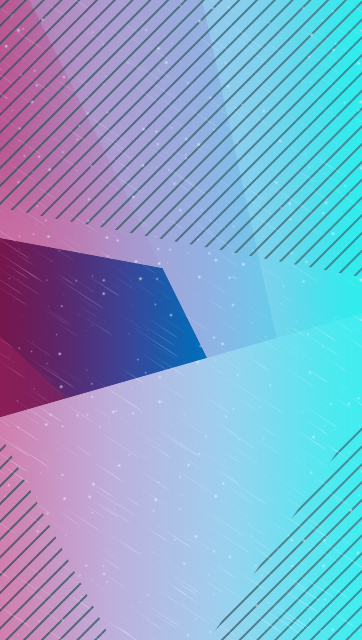
Write a WebGL 2 fragment shader that draws this background.

```glsl
#version 300 es
precision highp float;
// Folded pink-to-cyan paper planes with diagonal stripes, a dark window and drifting star streaks.
uniform vec2 u_resolution;
out vec4 fragColor;

// Lengths are fractions of the canvas height.
const float WIDTH = 0.566;
const float STRIPE_PERIOD = 0.0278;
const float STRIPE_HALF = 0.0016;
const float STRIPE_OPACITY = 0.84;
const float STREAK_ANGLE = 0.58;
const float STREAK_STRENGTH = 0.42;
const float STAR_STRENGTH = 0.75;

const vec3 ROSE = vec3(0.73, 0.32, 0.56);
const vec3 MAUVE = vec3(0.69, 0.56, 0.78);
const vec3 SKY = vec3(0.54, 0.72, 0.91);
const vec3 CYAN = vec3(0.18, 0.93, 0.93);
const vec3 PALE_ROSE = vec3(0.82, 0.48, 0.67);
const vec3 LILAC = vec3(0.75, 0.68, 0.86);
const vec3 PALE_SKY = vec3(0.62, 0.82, 0.94);
const vec3 PALE_CYAN = vec3(0.25, 0.93, 0.94);
const vec3 WINE = vec3(0.47, 0.08, 0.29);
const vec3 PLUM = vec3(0.36, 0.15, 0.42);
const vec3 INDIGO = vec3(0.23, 0.27, 0.60);
const vec3 COBALT = vec3(0.00, 0.43, 0.73);
const vec3 CRIMSON = vec3(0.58, 0.13, 0.36);
const vec3 STRIPE = vec3(0.26, 0.33, 0.38);

float hash(vec2 p) {
  return fract(sin(dot(p, vec2(127.1, 311.7))) * 43758.5453);
}

// Signed distance to the line a-b, positive on its left side.
float side(vec2 p, vec2 a, vec2 b) {
  vec2 d = normalize(b - a);
  return d.x * (p.y - a.y) - d.y * (p.x - a.x);
}

float cover(float d, float px) {
  return smoothstep(-0.5 * px, 0.5 * px, d);
}

vec3 ramp(float t, vec3 a, vec3 b, vec3 c, vec3 d) {
  vec3 col = mix(a, b, smoothstep(-0.08, 0.36, t));
  col = mix(col, c, smoothstep(0.22, 0.70, t));
  return mix(col, d, smoothstep(0.54, 1.04, t));
}

float stripes(vec2 p, float phase, float px) {
  float s = (p.x + 1.0 - p.y) / STRIPE_PERIOD - phase;
  float d = abs(fract(s + 0.5) - 0.5) * STRIPE_PERIOD * 0.7071;
  return cover(STRIPE_HALF - d, px);
}

// One randomly placed round star per grid cell, mostly faint.
float stars(vec2 p, float scale, float px) {
  vec2 cell = floor(p * scale);
  vec2 center = 0.2 + 0.6 * vec2(hash(cell + 3.1), hash(cell + 8.7));
  float glow = pow(hash(cell + 5.3), 5.0);
  float r = max(0.0007 + 0.0014 * glow, 0.5 * px);
  float d = length(fract(p * scale) - center) / scale;
  return glow * exp(-d * d / (r * r));
}

// Thin slanted trails with a bright head.
float streaks(vec2 p, vec2 size, float px) {
  float c = cos(STREAK_ANGLE), s = sin(STREAK_ANGLE);
  vec2 q = vec2(c * p.x - s * p.y, s * p.x + c * p.y) / size;
  q.x += 7.0 * hash(vec2(floor(q.y), 2.0));
  vec2 cell = floor(q), f = fract(q);
  float begin = 0.35 * hash(cell + 1.7);
  float end = begin + 0.25 + 0.4 * hash(cell + 4.9);
  float v = (f.y - 0.25 - 0.5 * hash(cell + 6.2)) * size.y;
  float w = max(0.0008, 0.5 * px);
  float trail = smoothstep(begin, end, f.x) * (1.0 - smoothstep(end, end + 0.1, f.x));
  return trail * exp(-v * v / (w * w)) * pow(hash(cell + 9.4), 2.0);
}

void main() {
  float px = 1.0 / u_resolution.y;
  vec2 p = gl_FragCoord.xy * px;
  float t = p.x * u_resolution.y / u_resolution.x;
  p.x = t * WIDTH;

  // Upper folds
  vec3 col = ramp(t, ROSE, MAUVE, SKY, CYAN);
  col = mix(col, PALE_ROSE, 0.6 * (1.0 - smoothstep(0.0, 0.4, t)) * (1.0 - smoothstep(0.62, 0.78, p.y)));
  float foldA = cover(side(p, vec2(0.046, 1.0), vec2(0.254, 0.581)), px);
  float foldB = cover(side(p, vec2(0.316, 1.0), vec2(0.432, 0.473)), px);
  col = mix(col, vec3(0.66, 0.75, 0.93), 0.28 * foldA * (1.0 - foldB) * (1.0 - smoothstep(0.2, 0.72, t)));
  col = mix(col, vec3(0.60, 0.89, 0.96), 0.45 * foldB * (1.0 - smoothstep(0.6, 1.0, t)));

  // Dark window with a lighter corner
  float window = min(side(p, vec2(0.254, 0.581), vec2(0.0, 0.628)),
                     side(p, vec2(0.324, 0.440), vec2(0.254, 0.581)));
  vec3 dark = ramp(t * 1.75, WINE, PLUM, INDIGO, COBALT);
  float corner = cover(side(p, vec2(0.104, 0.378), vec2(0.0, 0.475)), px);
  dark = mix(dark, CRIMSON, corner * (0.65 - 1.2 * t));
  float windowMask = cover(window, px);
  col = mix(col, dark, windowMask);

  // Lower pale sheet
  float sheet = cover(side(p, vec2(0.565, 0.510), vec2(0.0, 0.348)), px);
  col = mix(col, ramp(t, PALE_ROSE, LILAC, PALE_SKY, PALE_CYAN), sheet);

  // Three fields of diagonal stripes
  float top = cover(side(p, vec2(0.0, 0.675), vec2(0.565, 0.567)), px);
  float left = cover(side(p, vec2(0.165, 0.017), vec2(0.009, 0.305)), px);
  float right = cover(side(p, vec2(0.521, 0.285), vec2(0.342, 0.023)), px);
  float lines = max(max(top, right) * stripes(p, 0.455, px), left * stripes(p, 0.33, px));
  col = mix(col, STRIPE + 0.16 * t * vec3(0.0, 1.0, 1.0), STRIPE_OPACITY * lines);

  // Sparkles
  float trails = streaks(p, vec2(0.17, 0.016), px) + streaks(p + 0.37, vec2(0.11, 0.011), px);
  float dots = stars(p, 26.0, px) + stars(p + 0.53, 47.0, px);
  float light = STREAK_STRENGTH * trails * mix(0.6, 1.0, sheet) + STAR_STRENGTH * dots;
  col = mix(col, vec3(0.93, 0.95, 1.0), clamp(light, 0.0, 0.9));

  fragColor = vec4(col, 1.0);
}
```
